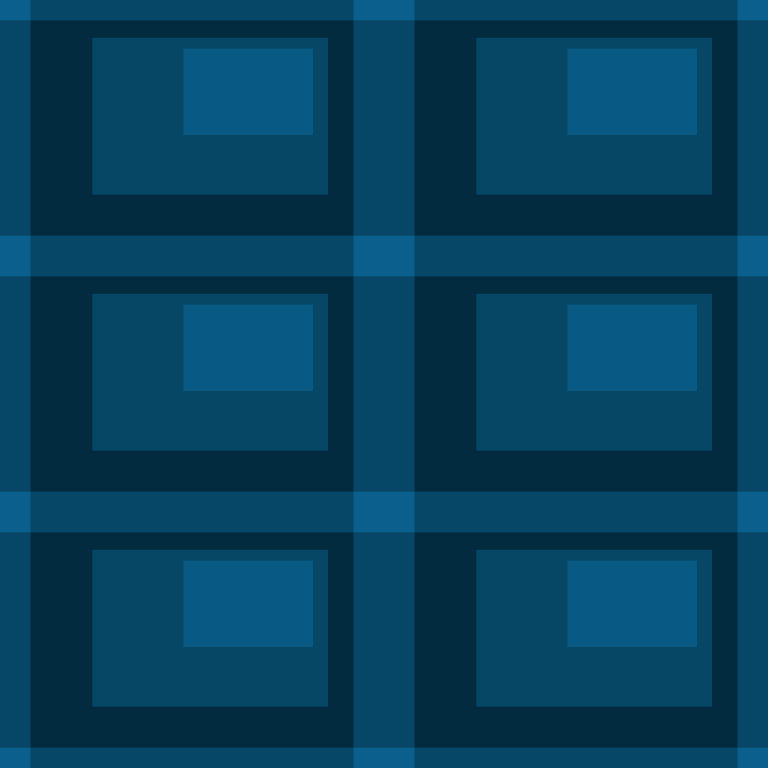
Write a WebGL 1 fragment shader that draws this pattern.

```glsl
precision highp float;

uniform vec2 u_resolution;

const vec2 REPEATS = vec2(2.0, 3.0);

// Sizes are fractions of one cell
const float BAND_HALF = 0.0794;
const vec2 PANEL_MIN = vec2(0.2404, 0.2397);
const vec2 PANEL_MAX = vec2(0.8542, 0.8523);
const vec2 INSET_MIN = vec2(0.4779, 0.4730);
const vec2 INSET_MAX = vec2(0.8150, 0.8100);

const vec3 GROUND = vec3(0.012, 0.170, 0.252);
const vec3 BAND = vec3(0.022, 0.275, 0.400);
const vec3 PANEL = vec3(0.022, 0.277, 0.400);
const vec3 INSET = vec3(0.030, 0.354, 0.518);
const vec3 CROSSING = vec3(0.038, 0.372, 0.553);

// Coverage of a rectangle, softened over one pixel
float rectangle(vec2 p, vec2 low, vec2 high, vec2 pixel) {
  vec2 inside = min(p - low, high - p);
  vec2 cover = clamp(inside / pixel + 0.5, 0.0, 1.0);
  return cover.x * cover.y;
}

void main() {
  vec2 pixel = REPEATS / u_resolution;
  vec2 cell = fract(gl_FragCoord.xy * pixel);

  // Bands centred on the cell borders, so they wrap around the canvas
  vec2 borderDistance = min(cell, 1.0 - cell);
  vec2 bands = clamp((BAND_HALF - borderDistance) / pixel + 0.5, 0.0, 1.0);

  vec3 color = mix(GROUND, BAND, max(bands.x, bands.y));
  color = mix(color, CROSSING, bands.x * bands.y);

  // Nested panels
  color = mix(color, PANEL, rectangle(cell, PANEL_MIN, PANEL_MAX, pixel));
  color = mix(color, INSET, rectangle(cell, INSET_MIN, INSET_MAX, pixel));

  gl_FragColor = vec4(color, 1.0);
}
```
